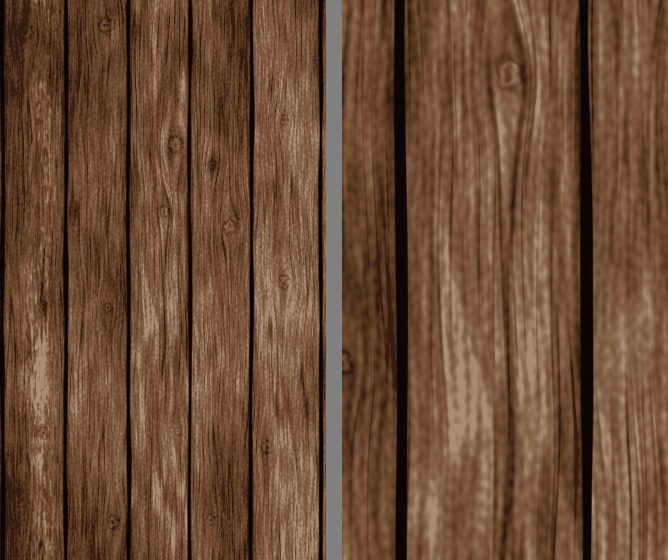
Left: the whole. Right: its middle third, enlarged.
Give the GLSL for this texture, as a WebGL 2 fragment shader.

```glsl
#version 300 es
precision highp float;
// Five weathered vertical wood planks with dark seams, grain, cracks and knots.

uniform vec2 u_resolution;
out vec4 fragColor;

const float PLANKS = 5.0;
const float KNOTS_PER_PLANK = 3.0;

// Wood ramp from seam shadow to bleached fibre.
const vec3 WOOD[6] = vec3[6](
    vec3(0.08, 0.03, 0.02), vec3(0.28, 0.16, 0.09), vec3(0.37, 0.24, 0.14),
    vec3(0.45, 0.31, 0.21), vec3(0.53, 0.40, 0.29), vec3(0.67, 0.55, 0.45));

// Plank character: base tone, scraped wear, pale flame figure, pale left strip.
const vec4 CHARACTER[5] = vec4[5](
    vec4(1.95, 1.0, 0.0, 0.0), vec4(2.6, 0.1, 0.15, 0.0), vec4(3.35, 0.1, 1.0, 0.0),
    vec4(2.85, 0.0, 0.15, 0.8), vec4(3.75, 0.0, 0.1, 0.0));

vec2 hash2(vec2 cell) {
    vec3 q = fract(cell.xyx * vec3(0.1031, 0.1030, 0.0973));
    q += dot(q, q.yzx + 33.33);
    return fract((q.xx + q.yz) * q.zy);
}

float cornerSlope(vec2 cell, vec2 offset) {
    float angle = 6.2832 * hash2(cell).x;
    return dot(vec2(cos(angle), sin(angle)), offset);
}

// Gradient noise, roughly -1 to 1.
float noise(vec2 p) {
    vec2 i = floor(p), f = p - i;
    vec2 s = f * f * f * (f * (f * 6.0 - 15.0) + 10.0);
    vec2 e = vec2(1.0, 0.0);
    float low = mix(cornerSlope(i, f), cornerSlope(i + e.xy, f - e.xy), s.x);
    float high = mix(cornerSlope(i + e.yx, f - e.yx), cornerSlope(i + e.xx, f - e.xx), s.x);
    return 1.4 * mix(low, high, s.y);
}

vec3 woodColor(float tone) {
    float t = clamp(tone, 0.0, 4.999);
    int i = int(t);
    return mix(WOOD[i], WOOD[i + 1], fract(t));
}

// Slightly uneven, wandering seam position.
float seamX(float index, float y) {
    float even = 0.007 + 0.1955 * index;
    float drift = 0.018 * sin(3.1416 * pow(index / PLANKS, 3.0));
    return even - drift + 0.004 * noise(vec2(y * 2.3, index * 7.3 + 0.4));
}

// Bends the grain around each knot; returns bent x and a tone change.
vec2 knots(vec2 p, float plank, float left, float right, float height) {
    float bentX = p.x, tone = 0.0;
    for (float j = 0.0; j < KNOTS_PER_PLANK; j++) {
        vec2 h = hash2(vec2(plank * 5.0 + 2.0, j * 9.0 + 4.0));
        vec2 center = vec2(mix(left, right, 0.18 + 0.64 * h.x),
                           height * (j + 0.1 + 0.8 * h.y) / KNOTS_PER_PLANK);
        float radius = mix(0.010, 0.022, fract(h.x * 7.0 + h.y * 3.0));
        vec2 d = p - center;
        float reach = length(d * vec2(1.0, 0.45)) / (2.3 * radius);
        bentX -= 0.8 * d.x * exp(-reach * reach);
        float r = length(d * vec2(1.0, 0.85)) / radius;
        r += 0.4 * noise(d * 90.0 + plank * 3.7 + j * 5.3);
        float rim = exp(-pow((r - 0.95) * 4.0, 2.0));
        float core = 1.0 - smoothstep(0.15, 0.5, r);
        float face = 1.0 - smoothstep(0.7, 1.1, r);
        tone += 0.6 * face - 1.4 * rim - 1.6 * core;
    }
    return vec2(bentX, tone);
}

// Thin dark splits along the grain, broken up along their length.
float cracks(vec2 g, float frequency, float seed) {
    float line = abs(noise(vec2(g.x * frequency + seed, g.y * 1.5 + seed)));
    float broken = smoothstep(-0.3, 0.3, noise(vec2(g.x * 22.0 - seed, g.y * 4.0)));
    return (1.0 - smoothstep(0.01, 0.13, line)) * broken;
}

float fibres(vec2 g, float seed) {
    float fine = noise(vec2(g.x * 150.0 + seed, g.y * 12.0));
    float medium = noise(vec2(g.x * 68.0 - seed, g.y * 4.0 + seed));
    float broad = noise(vec2(g.x * 18.0 + seed, g.y * 1.6));
    return 1.25 * fine + 0.75 * medium + 0.6 * broad;
}

// Fine irregular speckle on a skewed lattice.
float grit(vec2 p) {
    return noise(vec2(p.x * 135.0 + p.y * 41.0, p.y * 85.0 - p.x * 63.0));
}

// Pale scraped flakes within a soft worn band along the plank.
float scrapes(vec2 p, float across, float seed) {
    float center = 0.6 + 0.12 * noise(vec2(p.y * 2.5, seed));
    float band = exp(-pow((across - center) * 4.2, 2.0));
    float patches = noise(vec2(p.x * 22.0, p.y * 4.0 + seed));
    float flakes = noise(vec2(p.x * 105.0 + seed, p.y * 34.0));
    return band * (0.4 + 0.7 * smoothstep(-0.3, 0.5, patches + 0.9 * flakes));
}

// Pale tongues of wide figure, leaning slightly off the grain.
float flames(vec2 g, float seed) {
    float tongue = noise(vec2(g.x * 40.0 + g.y * 2.2, g.y * 5.0 + seed));
    return smoothstep(0.0, 0.4, tongue);
}

// Soft stains from broad to small.
float stains(vec2 p, float seed) {
    return 1.2 * noise(p * vec2(5.0, 2.4) + seed) + 0.5 * noise(p * vec2(21.0, 13.0) - seed);
}

void main() {
    vec2 p = gl_FragCoord.xy / u_resolution.x;
    float height = u_resolution.y / u_resolution.x;
    float pixel = 1.0 / u_resolution.x;

    // Find the plank and the nearest seam.
    float plank = 0.0, gap = 1.0;
    for (float i = 0.0; i <= PLANKS; i++) {
        float offset = p.x - seamX(i, p.y);
        float halfWidth = 0.0058 + 0.003 * noise(vec2(p.y * 5.0, i * 3.7 + 0.6));
        gap = min(gap, abs(offset) - halfWidth);
        if (i > 0.0 && i < PLANKS) plank += step(0.0, offset);
    }
    float left = seamX(plank, p.y), right = seamX(plank + 1.0, p.y);
    float across = (p.x - left) / (right - left);
    float seed = plank * 17.3 + 5.1;
    vec4 character = CHARACTER[int(plank)];

    // Grain, figure and wear.
    vec2 knot = knots(p, plank, left, right, height);
    vec2 grain = vec2(knot.x + 0.008 * noise(vec2(p.x * 6.0, p.y * 4.0 + seed)), p.y);
    float tone = character.x + 0.3 + fibres(grain, seed) + knot.y;
    tone += stains(p, seed) + 0.8 * grit(p);
    tone += 2.6 * character.y * scrapes(p, across, seed);
    tone += 1.3 * character.z * (flames(grain, seed) - 0.35);
    tone += character.w * (1.0 - smoothstep(0.35, 0.39, across));
    tone -= 1.6 * cracks(grain, 40.0, seed) + 1.1 * cracks(grain, 64.0, seed + 9.0);

    // Darker ends, shaded plank edges and seams.
    float along = p.y / height;
    tone -= 1.0 * smoothstep(0.55, 1.0, along) + 0.45 * smoothstep(0.3, 0.0, along);
    tone -= 1.0 * exp(-max(gap, 0.0) / 0.005);
    tone = max(tone, 0.6);
    float wood = smoothstep(-pixel, pixel, gap);
    fragColor = vec4(mix(WOOD[0] * 0.6, woodColor(tone), wood), 1.0);
}
```
